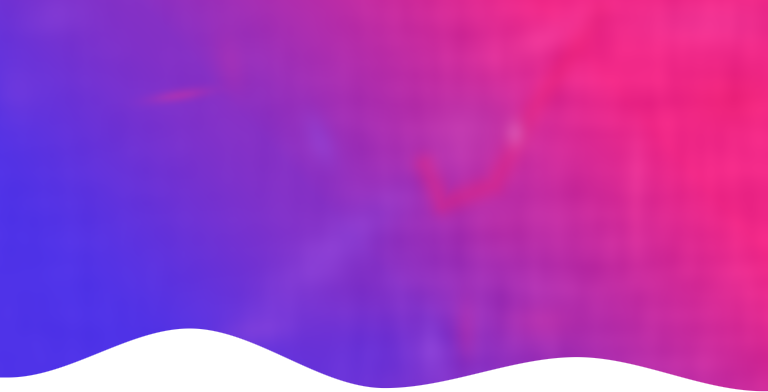
Give the GLSL for this background, as a WebGL 2 fragment shader.

```glsl
#version 300 es
precision highp float;

uniform vec2 u_resolution;
out vec4 fragColor;

const vec3 BLUE = vec3(0.31, 0.20, 0.91);
const vec3 PURPLE = vec3(0.53, 0.19, 0.77);
const vec3 PINK = vec3(0.94, 0.155, 0.53);
const vec3 LILAC = vec3(0.58, 0.29, 0.87);
const vec3 MAGENTA = vec3(0.79, 0.20, 0.65);
const vec3 ROSE = vec3(0.95, 0.25, 0.63);
const vec3 CRIMSON = vec3(0.93, 0.13, 0.46);

vec2 hashGradient(vec2 cell) {
    vec2 q = vec2(dot(cell, vec2(127.1, 311.7)), dot(cell, vec2(269.5, 183.3)));
    return 2.0 * fract(sin(q) * 43758.55) - 1.0;
}

float gradientNoise(vec2 p) {
    vec2 i = floor(p), f = fract(p);
    vec2 s = f * f * f * (f * (f * 6.0 - 15.0) + 10.0);
    vec2 e = vec2(1.0, 0.0);
    float low = mix(dot(hashGradient(i), f),
                    dot(hashGradient(i + e), f - e), s.x);
    float high = mix(dot(hashGradient(i + e.yx), f - e.yx),
                     dot(hashGradient(i + 1.0), f - 1.0), s.x);
    return mix(low, high, s.y);
}

// Soft rotated ellipse
float glow(vec2 p, vec2 center, vec2 radii, float angle) {
    float c = cos(angle), s = sin(angle);
    vec2 q = mat2(c, -s, s, c) * (p - center) / radii;
    return exp(-dot(q, q));
}

float segmentDistance(vec2 p, vec2 a, vec2 b) {
    vec2 ab = b - a;
    return length(p - a - ab * clamp(dot(p - a, ab) / dot(ab, ab), 0.0, 1.0));
}

// Hooked ribbon, bright along its centre line
float ribbon(vec2 p, float width) {
    vec2 path[5] = vec2[5](vec2(1.53, 0.97), vec2(1.36, 0.72),
        vec2(1.26, 0.53), vec2(1.13, 0.48), vec2(1.085, 0.58));
    float d = 9.0;
    for (int i = 0; i < 4; i++) d = min(d, segmentDistance(p, path[i], path[i + 1]));
    return exp(-d * d / (width * width));
}

vec3 diagonalGradient(vec2 p) {
    float t = (p.x - 0.9 * (1.0 - p.y) + 0.38) / 1.79;
    vec3 color = mix(BLUE, PURPLE, smoothstep(-0.08, 0.46, t));
    return mix(color, PINK, clamp((t - 0.41) / 0.57, 0.0, 1.0));
}

vec3 addGlows(vec3 color, vec2 p) {
    // Cool patches on the left and along the rising diagonal
    color = mix(color, LILAC, 0.22 * glow(p, vec2(0.05, 0.77), vec2(0.06, 0.07), 0.0));
    color = mix(color, LILAC, 0.25 * glow(p, vec2(0.15, 0.96), vec2(0.08, 0.05), 0.2));
    color = mix(color, LILAC, 0.45 * glow(p, vec2(0.816, 0.643), vec2(0.035, 0.075), 0.4));
    color = mix(color, LILAC, 0.50 * glow(p, vec2(0.85, 0.36), vec2(0.24, 0.06), 0.68));
    color = mix(color, LILAC, 0.45 * glow(p, vec2(0.66, 0.158), vec2(0.10, 0.04), 0.2));
    color = mix(color, BLUE, 0.35 * glow(p, vec2(0.95, 0.10), vec2(0.17, 0.12), 0.0));
    color = mix(color, LILAC, 0.55 * glow(p, vec2(1.10, 0.12), vec2(0.035, 0.08), 0.1));
    // Warm patches
    color = mix(color, MAGENTA, 0.50 * glow(p, vec2(0.46, 0.757), vec2(0.075, 0.016), 0.15));
    color = mix(color, MAGENTA, 0.25 * glow(p, vec2(0.587, 0.835), vec2(0.04, 0.09), 0.2));
    color = mix(color, MAGENTA, 0.35 * glow(p, vec2(1.19, 0.16), vec2(0.03, 0.09), 0.0));
    color = mix(color, MAGENTA, 0.40 * glow(p, vec2(1.39, 0.18), vec2(0.09, 0.05), 0.0));
    color = mix(color, MAGENTA, 0.35 * glow(p, vec2(1.29, 0.43), vec2(0.11, 0.07), 0.0));
    color = mix(color, CRIMSON, 0.40 * ribbon(p, 0.032));
    // Pale highlights and the deep patch on the right
    color = mix(color, vec3(0.76, 0.27, 0.72), 0.45 * glow(p, vec2(1.2, 0.668), vec2(0.12, 0.10), 0.4));
    color = mix(color, vec3(0.86, 0.38, 0.74), 0.55 * glow(p, vec2(1.314, 0.66), vec2(0.028, 0.037), 0.0));
    color = mix(color, ROSE, 0.50 * glow(p, vec2(1.39, 0.90), vec2(0.13, 0.045), 0.5));
    color = mix(color, ROSE, 0.45 * glow(p, vec2(1.80, 0.94), vec2(0.20, 0.06), 0.0));
    color = mix(color, ROSE, 0.30 * glow(p, vec2(1.62, 0.55), vec2(0.025, 0.13), 0.0));
    return mix(color, CRIMSON, 0.65 * glow(p, vec2(1.875, 0.745), vec2(0.12, 0.07), 0.0));
}

// Faint crossed smears, stronger toward the right
float smears(vec2 p) {
    float grain = gradientNoise(p * vec2(5.0, 17.0))
                + gradientNoise(p * vec2(20.0, 5.0) + 31.0)
                + gradientNoise(p * 9.0 + 67.0);
    return grain * mix(0.012, 0.035, smoothstep(0.5, 1.4, p.x));
}

float waveHeight(float x) {
    return 0.037 + 0.125 * smoothstep(0.01, 0.247, x)
                 - 0.152 * smoothstep(0.247, 0.501, x)
                 + 0.079 * smoothstep(0.501, 0.751, x)
                 - 0.087 * smoothstep(0.751, 0.995, x);
}

void main() {
    vec2 p = gl_FragCoord.xy / u_resolution.y;
    float x = gl_FragCoord.x / u_resolution.x;
    vec3 color = addGlows(diagonalGradient(p), p);
    color += smears(p) * vec3(1.0, 0.8, 0.6);

    // White wave along the bottom
    float d = p.y - waveHeight(x);
    color = mix(vec3(1.0), color, clamp(d / fwidth(d) + 0.5, 0.0, 1.0));
    fragColor = vec4(color, 1.0);
}
```
